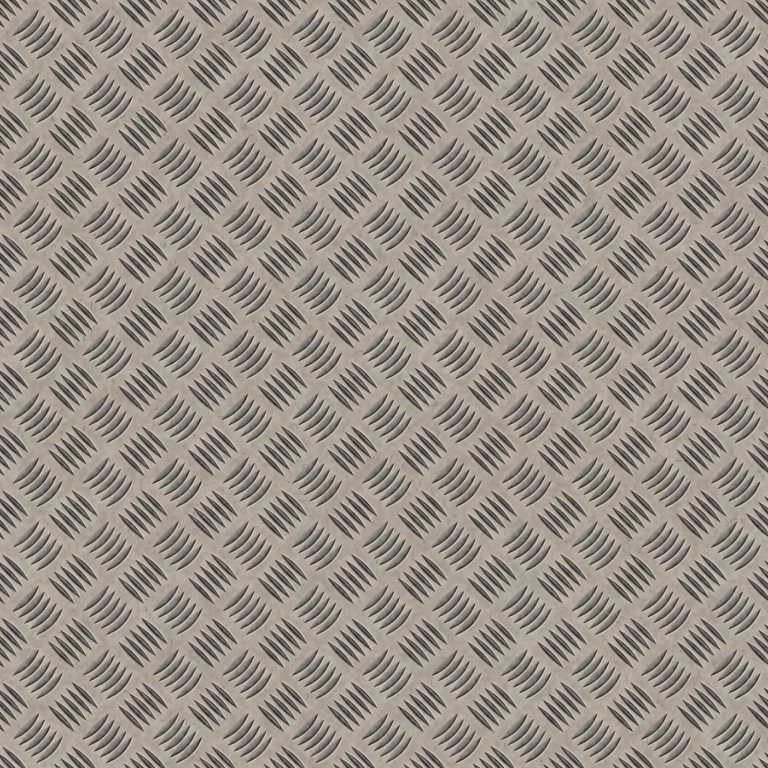
A WebGL 2 fragment shader for this texture:

```glsl
#version 300 es
precision highp float;
// Worn steel tread plate: groups of five raised bars alternating in direction.

#define REPEATS vec2(11.0, 12.0)
#define PHASE vec2(0.05, -0.045)
#define BAR_PITCH 0.0108
#define BAR_HALF_LENGTH 0.0245
#define BAR_HALF_WIDTH 0.0034
#define LAST_BAR 2.0
#define RIM_WIDTH 0.0012
#define CLOUD 0.07
#define GRAIN 0.11
#define STAIN 0.03

uniform vec2 u_resolution;
out vec4 outColor;

const vec3 PLATE = vec3(0.670, 0.634, 0.590);
const vec3 STEEL_PALE = vec3(0.55, 0.53, 0.50);
const vec3 STEEL_GREY = vec3(0.44, 0.43, 0.41);
const vec3 STEEL_DARK = vec3(0.23, 0.22, 0.21);
const vec3 RIM = vec3(0.79, 0.77, 0.72);

float hash(vec2 p) {
    vec3 q = fract(vec3(p.xyx) * 0.1031);
    q += dot(q, q.yzx + 33.33);
    return fract((q.x + q.y) * q.z);
}

float noise(vec2 p) {
    vec2 cell = floor(p), f = fract(p);
    f = f * f * (3.0 - 2.0 * f);
    return mix(mix(hash(cell), hash(cell + vec2(1, 0)), f.x),
               mix(hash(cell + vec2(0, 1)), hash(cell + vec2(1, 1)), f.x), f.y);
}

float fbm(vec2 p) {
    float sum = 0.0, weight = 0.5;
    for (int i = 0; i < 4; i++) {
        sum += weight * noise(p);
        p = p * 2.03 + 17.0;
        weight *= 0.5;
    }
    return sum / 0.9375;
}

// Plate between the bars: faint clouds and stains, fine grain, sparse specks.
vec3 plate(vec2 uv) {
    vec3 color = PLATE + CLOUD * (fbm(uv * 60.0) - 0.5);
    color += GRAIN * (fbm(uv * 190.0 + 5.0) - 0.5);
    color += STAIN * (fbm(uv * 9.0 + 40.0) - 0.5) * vec3(0.5, 1.0, 1.2);
    float speck = smoothstep(0.88, 0.98, noise(uv * 210.0 + 90.0));
    return color * (1.0 - 0.12 * speck);
}

// One family of groups; kind 0 leans left and is dark, kind 1 leans right.
vec3 addBars(vec3 color, vec2 uv, float kind, float edge) {
    vec2 grid = uv * REPEATS - PHASE - 0.5 * kind;
    vec2 id = round(grid);
    vec2 local = (grid - id) / REPEATS;
    local.y *= 1.0 - 2.0 * kind;
    float along = (local.x - local.y) * 0.7071;
    float across = (local.x + local.y) * 0.7071;

    // Polished plate between the bars of the group.
    float reach = max(abs(along), abs(across));
    color *= 1.0 + 0.05 * smoothstep(0.032, 0.020, reach);

    // Nearest bar, slightly bowed, with small differences between bars.
    float bow = mix(0.0005, 0.0020, kind);
    float u = along / BAR_HALF_LENGTH;
    across += bow * (u * u - 0.4);
    float bar = clamp(round(across / BAR_PITCH), -LAST_BAR, LAST_BAR);
    float vary = hash(id * 7.0 + vec2(bar + 11.0, kind * 53.0 + 29.0));
    u += 0.06 * (vary - 0.5);
    float side = across - bar * BAR_PITCH;
    float width = BAR_HALF_WIDTH * mix(0.95, 1.12, kind) * (0.93 + 0.14 * vary);
    float halfWidth = width * (1.0 - u * u);
    float body = smoothstep(edge, -edge, abs(side) - halfWidth);
    body *= smoothstep(1.05, 0.92, abs(u));
    float ends = smoothstep(1.1, 0.75, abs(u));

    // Bright rim on the right, faint contact shade on the left.
    float rim = smoothstep(RIM_WIDTH + edge, 0.0, abs(side - halfWidth - RIM_WIDTH));
    color = mix(color, RIM, 0.75 * rim * ends);
    float contact = smoothstep(0.0022, 0.0, abs(side + halfWidth));
    color = mix(color, STEEL_GREY, 0.35 * contact * ends);

    // Dark bars show a grey ridge; pale bars darken toward their right edge.
    float s = side / width;
    float ridge = smoothstep(0.65, 0.0, abs(s - 0.2)) * smoothstep(1.0, 0.4, abs(u));
    vec3 darkBar = mix(STEEL_DARK, STEEL_PALE, ridge * (0.55 + 0.35 * vary));
    float lip = smoothstep(0.0034, 0.0008, halfWidth - side);
    vec3 paleBar = mix(STEEL_PALE, STEEL_GREY, smoothstep(-0.8, 0.2, s));
    paleBar = mix(paleBar, STEEL_DARK, lip * (0.85 + 0.15 * vary));
    vec3 steel = mix(darkBar, paleBar, kind);
    steel += 0.10 * (noise(uv * 260.0) - 0.5);
    return mix(color, steel, body);
}

void main() {
    vec2 uv = gl_FragCoord.xy / u_resolution;
    float edge = max(0.6 / min(u_resolution.x, u_resolution.y), 0.0007);
    vec3 color = plate(uv);
    for (int kind = 0; kind < 2; kind++) {
        color = addBars(color, uv, float(kind), edge);
    }
    outColor = vec4(clamp(color, 0.0, 1.0), 1.0);
}
```
